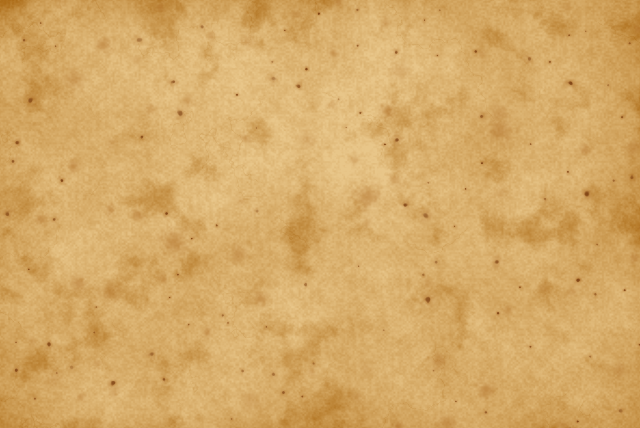
Reproduce this texture procedurally as a Shadertoy shader.

```glsl
float hash(vec2 p) {
    return fract(sin(dot(p, vec2(127.1, 311.7))) * 43758.5453);
}

float noise(vec2 p) {
    vec2 i = floor(p), f = fract(p);
    f = f * f * (3.0 - 2.0 * f);
    return mix(mix(hash(i), hash(i + vec2(1, 0)), f.x),
               mix(hash(i + vec2(0, 1)), hash(i + vec2(1, 1)), f.x), f.y);
}

float fbm(vec2 p) {
    float sum = 0.0, amp = 0.5;
    for (int i = 0; i < 6; i++) {
        sum += amp * noise(p);
        p = mat2(1.6, 1.2, -1.2, 1.6) * p + 17.3;
        amp *= 0.55;
    }
    return sum / 1.08;
}

// Scattered ragged spots: x = dark core, y = soft halo
vec2 spots(vec2 p, float cells, float density, float minRadius, float maxRadius) {
    vec2 result = vec2(0.0);
    float ragged = 0.6 + 0.8 * noise(p * 130.0);
    for (int y = -1; y <= 1; y++) {
        for (int x = -1; x <= 1; x++) {
            vec2 cell = floor(p * cells) + vec2(x, y);
            if (hash(cell + 71.3) > density) continue;
            vec2 center = (cell + vec2(hash(cell + 3.1), hash(cell + 9.7))) / cells;
            float radius = mix(minRadius, maxRadius, pow(hash(cell + 23.9), 3.0));
            float dist = length(p - center) * ragged / radius;
            float strength = 0.35 + 0.65 * hash(cell + 41.7);
            result = max(result, strength * vec2(1.0 - smoothstep(0.4, 1.3, dist),
                                                 exp(-0.3 * dist * dist)));
        }
    }
    return result;
}

void mainImage(out vec4 fragColor, in vec2 fragCoord) {
    vec2 p = fragCoord / iResolution.y;
    vec2 size = iResolution.xy / iResolution.y;

    // Broad clouds and smaller brown patches
    float clouds = fbm(p * 4.5 + 5.0);
    float patches = smoothstep(0.52, 0.8, fbm(p * 13.0 + 31.0));
    float stain = 0.1 + 1.3 * (clouds - 0.5) + 0.75 * patches;
    stain += 0.5 * (fbm(p * 38.0 + 60.0) - 0.5);

    // Aged, uneven border
    vec2 inset = min(p, size - p);
    float border = exp(-inset.x / 0.07) + exp(-inset.y / 0.06);
    stain += 0.62 * border * (0.2 + 1.5 * fbm(p * 7.0 + 83.0));

    // Faint broken creases
    float crease = 1.0 - smoothstep(0.0, 0.012, abs(fbm(p * 6.0 + 120.0) - 0.5));
    stain += 0.25 * crease * smoothstep(0.52, 0.72, noise(p * 9.0 + 47.0));

    // Paper grain
    stain += 0.42 * (noise(p * 230.0) - 0.5) + 0.22 * (noise(p * 110.0 + 9.0) - 0.5);

    vec3 color = vec3(0.88, 0.73, 0.48) - clamp(stain, -0.3, 2.0) * vec3(0.10, 0.15, 0.19);

    // Foxing: blurred rust marks, then small dark specks
    vec2 rust = spots(p + 7.0, 10.0, 0.45, 0.005, 0.013);
    vec2 specks = spots(p, 12.0, 0.45, 0.0022, 0.0065);
    color = mix(color, vec3(0.68, 0.42, 0.14), 0.5 * rust.y);
    color = mix(color, vec3(0.66, 0.39, 0.12), 0.55 * specks.y);
    color = mix(color, vec3(0.46, 0.22, 0.05), 0.8 * specks.x);

    fragColor = vec4(color, 1.0);
}
```
